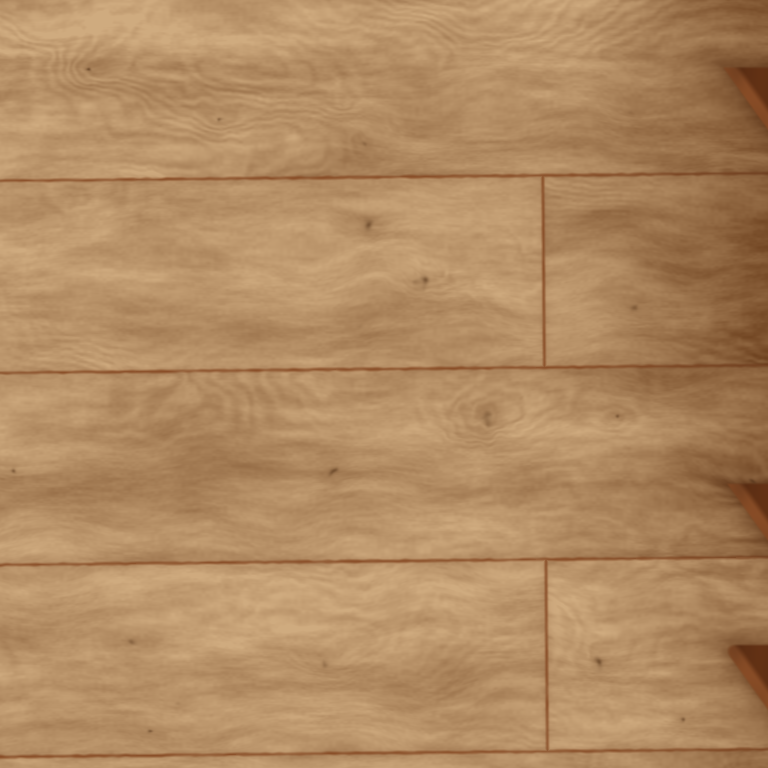
This texture is drawn by a WebGL 2 fragment shader. Its source:

```glsl
#version 300 es
precision highp float;

uniform vec2 u_resolution;
out vec4 fragColor;

// Plank layout, in canvas units
const float PLANK_HEIGHT = 0.25;
const float FIRST_SEAM = 0.0145;
const float SEAM_TILT = 0.010;
const float JOINT_X = 0.713;
const float JOINT_TILT = -0.008;
const float SEAM_HALF_WIDTH = 0.0018;
const float SEAM_WOBBLE = 0.0012;
const float EDGE_SOFTNESS = 0.0022;

// Grain strength
const float BASE_TONE = 0.79;
const float BROAD_AMOUNT = 0.72;
const float STREAK_AMOUNT = 0.46;
const float RING_AMOUNT = 0.075;
const float RING_FREQUENCY = 85.0;
const float PORE_AMOUNT = 0.20;
const float RIGHT_SHADE = 0.85;
const int KNOTS_PER_PLANK = 5;

// Colours
const vec3 WOOD_DARK = vec3(0.505, 0.338, 0.195);
const vec3 WOOD_LIGHT = vec3(0.785, 0.640, 0.470);
const vec3 KNOT_COLOUR = vec3(0.36, 0.23, 0.12);
const vec3 SEAM_COLOUR = vec3(0.53, 0.29, 0.14);
const vec3 LEG_DARK = vec3(0.36, 0.18, 0.075);
const vec3 LEG_EDGE = vec3(0.50, 0.28, 0.14);

// Dark wedges at the right edge: corner x, corner y, corner radius
const vec3 LEGS[3] = vec3[3](
    vec3(0.942, 0.912, 0.002), vec3(0.947, 0.370, 0.002), vec3(0.940, 0.160, 0.016));
const vec2 LEG_SIDE = vec2(-0.81, -0.58);

float hash(vec2 p) {
    vec3 q = fract(vec3(p.xyx) * 0.1031);
    q += dot(q, q.yzx + 33.33);
    return fract((q.x + q.y) * q.z);
}

float noise(vec2 p) {
    vec2 i = floor(p), f = fract(p);
    f = f * f * (3.0 - 2.0 * f);
    return mix(mix(hash(i), hash(i + vec2(1, 0)), f.x),
               mix(hash(i + vec2(0, 1)), hash(i + vec2(1, 1)), f.x), f.y);
}

float fbm(vec2 p) {
    float sum = 0.0, gain = 0.533;
    for (int i = 0; i < 4; i++) {
        sum += gain * noise(p);
        p = p * 2.03 + 17.0;
        gain *= 0.5;
    }
    return sum;
}

// Wood colour; pos.y runs across one plank from 0 to PLANK_HEIGHT
vec3 wood(vec2 pos, vec2 plank, float shade) {
    vec2 shift = 20.0 * vec2(hash(plank + 3.0), hash(plank + 8.0)) + 5.0;
    float core = 0.0, halo = 0.0, swell = 0.0;
    for (int i = 0; i < KNOTS_PER_PLANK; i++) {
        vec2 seed = plank * 7.0 + float(i) * 13.0 + 50.0;
        vec2 centre = vec2(hash(seed), PLANK_HEIGHT * mix(0.1, 0.9, hash(seed + 1.7)));
        float size = mix(0.35, 1.0, hash(seed + 4.1));
        vec2 d = (pos - centre) / size;
        d += 0.014 * (vec2(noise(pos * 80.0), noise(pos * 80.0 + 9.0)) - 0.5);
        core += hash(seed + 6.3) * exp(-dot(d, d * vec2(20000.0, 30000.0)));
        halo += size * exp(-dot(d, d * vec2(600.0, 1600.0)));
        swell += size * exp(-dot(d, d * vec2(250.0, 700.0)));
    }
    vec2 g = pos + shift;
    g.y += 0.024 * (noise(g * vec2(10.0, 15.0)) - 0.5) + 0.012 * swell;

    float broad = fbm(g * vec2(3.5, 15.0));
    float streak = fbm(g * vec2(14.0, 75.0));
    float field = noise(g * vec2(3.2, 9.0)) + 0.15 * noise(g * vec2(16.0, 30.0))
                + 0.04 * noise(g * vec2(60.0, 60.0)) + 0.25 * swell;
    float ring = sin(RING_FREQUENCY * field) * smoothstep(0.2, 0.75, noise(g * vec2(4.0, 8.0) + 40.0));
    float pore = 0.6 * noise(g * vec2(60.0, 220.0)) + 0.4 * noise(g * vec2(200.0, 300.0));

    float tone = BASE_TONE + BROAD_AMOUNT * (broad - 0.5) + STREAK_AMOUNT * (streak - 0.5)
               + RING_AMOUNT * ring + PORE_AMOUNT * (pore - 0.5)
               + 0.10 * (hash(plank + 21.0) - 0.5) - 0.25 * halo - shade;
    vec3 colour = mix(WOOD_DARK, WOOD_LIGHT, clamp(tone, -0.45, 1.1));
    return mix(colour, KNOT_COLOUR, 0.7 * min(core, 1.0));
}

void main() {
    vec2 p = gl_FragCoord.xy / u_resolution;
    float soft = max(EDGE_SOFTNESS, 1.0 / min(u_resolution.x, u_resolution.y));

    // Planks, with a joint in every other row
    float y = p.y - FIRST_SEAM - SEAM_TILT * p.x;
    float row = floor(y / PLANK_HEIGHT);
    float across = y - row * PLANK_HEIGHT;
    float hasJoint = 1.0 - mod(row, 2.0);
    float jointOffset = p.x - JOINT_X - JOINT_TILT * p.y;
    vec2 plank = vec2(row + 4.0, hasJoint * step(0.0, jointOffset));
    float shade = RIGHT_SHADE * smoothstep(0.68, 1.08, p.x) * mix(0.45, 1.0, smoothstep(0.1, 0.7, p.y));
    vec3 colour = wood(vec2(p.x, across), plank, shade);

    // Soft seams with slightly ragged edges and uneven depth
    float wobble = SEAM_WOBBLE * (noise(vec2(p.x * 110.0, row)) - 0.5);
    float seam = min(across, PLANK_HEIGHT - across) + wobble;
    float joint = mix(1.0, abs(jointOffset), hasJoint);
    float gap = max(min(seam, joint), 0.0);
    colour *= 1.0 - vec3(0.07, 0.10, 0.12) * exp(-gap / 0.005);
    float line = 1.0 - smoothstep(SEAM_HALF_WIDTH - soft, SEAM_HALF_WIDTH + soft, gap);
    float depth = mix(0.65, 0.95, noise(p * 60.0));
    colour = mix(colour, SEAM_COLOUR * (1.0 - 0.25 * shade), depth * line);

    // Wedges with a lit side and a soft contact shadow
    for (int i = 0; i < 3; i++) {
        vec2 q = p - LEGS[i].xy;
        float r = LEGS[i].z;
        vec2 d = vec2(q.y, dot(q, LEG_SIDE)) + r;
        float dist = length(max(d, 0.0)) + min(max(d.x, d.y), 0.0) - r;
        colour *= 1.0 - vec3(0.22, 0.30, 0.38) * exp(-max(dist, 0.0) / 0.014);
        float lit = smoothstep(-0.020, -0.010, d.y - r);
        vec3 leg = mix(LEG_DARK, LEG_EDGE, lit) * (0.9 + 0.2 * noise(q * vec2(60.0, 25.0) + 30.0));
        colour = mix(colour, leg, 1.0 - smoothstep(-soft, soft, dist));
    }
    fragColor = vec4(colour, 1.0);
}
```
